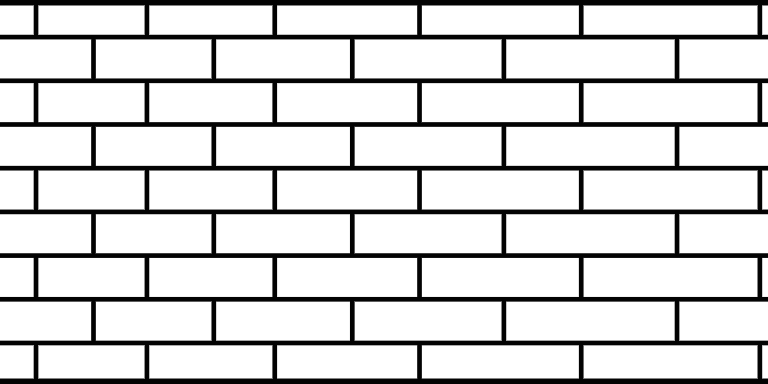
This pattern is drawn by a Shadertoy shader. Its source:

```glsl
// Black-outlined white brick wall whose bricks widen steadily to the right.

// Lengths are fractions of the canvas height.
const float TAU = 6.2831853;
const float COURSE_HEIGHT = 0.1138;
const float FIRST_BED = 0.1068;
const float LINE_HALF_WIDTH = 0.0061;
const float BORDER_WIDTH = 0.0143;
const int JOINT_COUNT = 6;
const vec3 BRICK_COLOR = vec3(1.0);
const vec3 INK_COLOR = vec3(0.01);

// Converts a signed distance to smooth pixel coverage.
float coverage(float distanceToEdge, float pixel) {
    return clamp(0.5 - distanceToEdge / pixel, 0.0, 1.0);
}

// Position of joint k when each brick is wider than the last by growth.
float jointPosition(float k, float start, float width, float growth) {
    return start + k * width + 0.5 * k * (k - 1.0) * growth;
}

// Slight irregularity that increases along the course.
float unevenness(float k, float amount) {
    return amount * k * sin(TAU * (k - 1.0) / 3.0);
}

// Distance to the nearest upright joint; odd courses are staggered.
float jointDistance(float x, float odd) {
    float start = mix(0.0938, 0.2435, odd);
    float width = mix(0.2888, 0.3133, odd);
    float growth = mix(0.0441, 0.0444, odd);
    float nearest = 10.0;
    for (int i = 0; i < JOINT_COUNT; i++) {
        float k = float(i);
        float joint = jointPosition(k, start, width, growth) + unevenness(k, 0.0017 * odd);
        nearest = min(nearest, abs(x - joint));
    }
    return nearest;
}

// Distance to the nearest horizontal bed line, measured in courses.
float bedDistance(float row) {
    return abs(fract(row + 0.5) - 0.5);
}

void mainImage(out vec4 fragColor, in vec2 fragCoord) {
    vec2 p = fragCoord / iResolution.y;
    float pixel = 1.0 / iResolution.y;

    // Courses alternate between two joint layouts.
    float row = (p.y - FIRST_BED) / COURSE_HEIGHT;
    float odd = mod(floor(row) + 1.0, 2.0);

    // Mortar lines and the heavier top and bottom borders.
    float beds = bedDistance(row) * COURSE_HEIGHT - LINE_HALF_WIDTH;
    float joints = jointDistance(p.x, odd) - LINE_HALF_WIDTH;
    float border = min(p.y, 1.0 - p.y) - BORDER_WIDTH;
    float ink = coverage(min(min(beds, joints), border), pixel);

    fragColor = vec4(mix(BRICK_COLOR, INK_COLOR, ink), 1.0);
}
```
